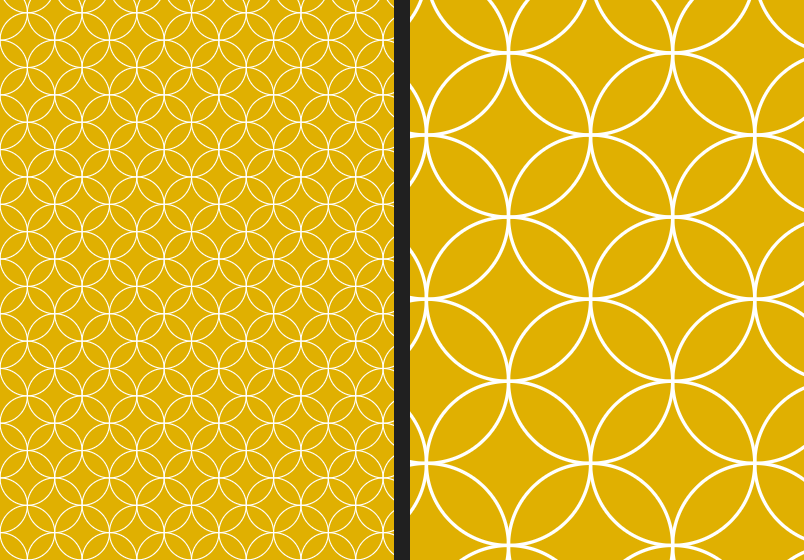
Left, the full canvas; right, a detail of the centre.
Give the GLSL for this pattern, as a Shadertoy shader.

```glsl
// Overlapping circles: thin white rings on flat mustard yellow, forming petals.
// Two square lattices of touching rings, offset by half a cell, are drawn
// from ring distances and blended with pixel-wide coverage.

#define REPEATS_ACROSS 7.2
#define RING_RADIUS 0.5
#define LINE_WIDTH 0.0205
#define GROUND_COLOR vec3(0.880, 0.690, 0.004)
#define LINE_COLOR vec3(1.0, 1.0, 0.995)

// Coverage of a ring outline; all lengths are in cells.
float ringCoverage(vec2 p, float pixel) {
    float d = abs(length(p) - RING_RADIUS);
    return clamp(0.5 + (0.5 * LINE_WIDTH - d) / pixel, 0.0, 1.0);
}

// Union of two partly covered layers.
float unite(float a, float b) {
    return a + b - a * b;
}

// One ring per cell, plus the ring touching it across the nearest edge.
float ringLattice(vec2 p, float pixel) {
    vec2 q = abs(fract(p) - 0.5);
    q = vec2(max(q.x, q.y), min(q.x, q.y));
    return unite(ringCoverage(q, pixel),
                 ringCoverage(q - vec2(1.0, 0.0), pixel));
}

void mainImage(out vec4 fragColor, in vec2 fragCoord) {
    float pixel = REPEATS_ACROSS / iResolution.x;
    vec2 cell = fragCoord * pixel;

    // Second lattice is centred on the corners of the first.
    float lines = unite(ringLattice(cell, pixel),
                        ringLattice(cell + 0.5, pixel));

    fragColor = vec4(mix(GROUND_COLOR, LINE_COLOR, lines), 1.0);
}
```
